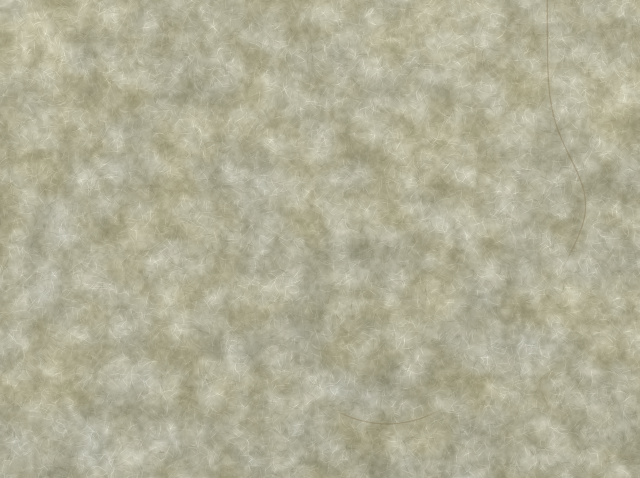
Reproduce this texture procedurally as a WebGL 1 fragment shader.

```glsl
precision highp float;
uniform vec2 u_resolution;

#define WOOL_COLOR vec3(0.690, 0.681, 0.586)
#define WARM_TINT vec3(0.010, 0.003, -0.026)
#define HAIR_COLOR vec3(0.50, 0.43, 0.30)
#define TUFT_SCALE 15.0
#define TUFT_CONTRAST 0.150
#define CURL_CONTRAST 0.075
#define CLOUD_CONTRAST 0.055
#define FIBRE_SCALE 40.0
#define FIBRE_WIDTH 0.0015
#define FIBRE_CONTRAST 0.075
#define GRAIN_CONTRAST 0.140

vec3 hash3(vec2 p) {
  vec3 q = fract(p.xyx * vec3(0.1031, 0.1030, 0.0973));
  q += dot(q, q.yxz + 33.33);
  return fract((q.xxy + q.yzz) * q.zyx);
}

float noise(vec2 p) {
  vec2 i = floor(p), f = fract(p);
  f = f * f * (3.0 - 2.0 * f);
  float low = mix(hash3(i).x, hash3(i + vec2(1.0, 0.0)).x, f.x);
  float high = mix(hash3(i + vec2(0.0, 1.0)).x, hash3(i + 1.0).x, f.x);
  return mix(low, high, f.y);
}

float fbm(vec2 p) {
  float sum = 0.0, weight = 0.5;
  for (int i = 0; i < 4; i++) {
    sum += weight * noise(p);
    p = mat2(1.6, 1.2, -1.2, 1.6) * p + 7.3;
    weight *= 0.5;
  }
  return sum / 0.9375;
}

vec2 rotate(vec2 p, float angle) {
  float c = cos(angle), s = sin(angle);
  return vec2(c * p.x + s * p.y, c * p.y - s * p.x);
}

// Height of overlapping soft oval puffs, one per cell
float tufts(vec2 p) {
  vec2 cell = floor(p);
  float gap = 1.0;
  for (int y = -1; y <= 1; y++) {
    for (int x = -1; x <= 1; x++) {
      vec2 id = cell + vec2(float(x), float(y));
      vec3 rnd = hash3(id + 51.0);
      vec2 d = rotate(p - id - 0.15 - 0.7 * rnd.xy, rnd.z * 6.283);
      d *= vec2(0.83, 1.2);
      gap *= 1.0 - mix(0.5, 0.95, rnd.z) * exp(-4.5 * dot(d, d));
    }
  }
  return 1.0 - gap;
}

// Layers of short bent strands in all directions, light and dark
float fibres(vec2 p, float pixel) {
  float sum = 0.0;
  float halfWidth = 0.5 * FIBRE_WIDTH * FIBRE_SCALE;
  float edge = 0.6 * pixel * FIBRE_SCALE;
  for (int layer = 0; layer < 9; layer++) {
    vec2 q = p * FIBRE_SCALE + float(layer) * vec2(17.37, 41.61);
    vec2 cell = floor(q);
    for (int y = -1; y <= 1; y++) {
      for (int x = -1; x <= 1; x++) {
        vec2 id = cell + vec2(float(x), float(y));
        vec3 rnd = hash3(id + 9.0);
        vec2 d = rotate(q - id - rnd.xy, rnd.z * 6.283);
        float bend = (rnd.x - 0.5) * 1.4;
        float line = abs(d.y + bend * d.x * d.x);
        float body = 1.0 - smoothstep(halfWidth - edge, halfWidth + edge, line);
        float taper = 1.0 - smoothstep(0.15, 0.6, abs(d.x));
        sum += body * taper * mix(-0.6, 0.9, rnd.y);
      }
    }
  }
  return sum;
}

float thread(float dist, float pixel) {
  return 1.0 - smoothstep(0.0, 0.0006 + pixel, abs(dist));
}

// Two long stray hairs: a hanging one and a shallow arc
float strayHairs(vec2 p, float pixel) {
  float rise = (p.y - 0.57) / 0.14;
  float bulge = 0.08 * exp(-rise * rise);
  float slope = 2.0 * rise * bulge / 0.14;
  float hanging = thread((p.x - 1.145 - bulge) / sqrt(1.0 + slope * slope), pixel);
  hanging *= smoothstep(0.40, 0.52, p.y);
  float dx = p.x - 0.81;
  float arc = thread((p.y - 0.113 - 2.4 * dx * dx) / sqrt(1.0 + 23.0 * dx * dx), pixel);
  arc *= 1.0 - smoothstep(0.07, 0.13, abs(dx));
  return max(hanging, arc);
}

void main() {
  vec2 p = gl_FragCoord.xy / u_resolution.y;
  float pixel = 1.0 / u_resolution.y;

  // Uneven pile
  vec2 warp = vec2(fbm(p * 12.0 + 3.0), fbm(p * 12.0 + 40.0)) - 0.5;
  vec2 pile = p + 0.045 * warp;
  float puff = tufts(pile * TUFT_SCALE);
  float curl = tufts(rotate(pile, 0.6) * TUFT_SCALE * 1.8 + 20.0);
  float tone = TUFT_CONTRAST * (puff - 0.42) + CURL_CONTRAST * (curl - 0.42);
  tone += CLOUD_CONTRAST * (fbm(p * 5.0 + 70.0) - 0.5) + 0.025 * (p.y - 0.5);

  // Fuzz, strongest on the crowns
  tone += FIBRE_CONTRAST * (0.7 + 0.6 * puff) * (fibres(p + 0.01 * warp, pixel) - 0.1);
  tone += GRAIN_CONTRAST * (fbm(p * 95.0) - 0.5);

  // Warm hollows and yellowed patches
  float warmth = 2.2 * (fbm(p * 11.0 + 110.0) - 0.5) + 0.8 * (0.42 - puff);
  warmth += 0.5 * (p.y - 0.5);
  vec3 color = WOOL_COLOR + tone * vec3(1.0, 1.0, 1.06) + WARM_TINT * warmth;

  color = mix(color, HAIR_COLOR, 0.35 * strayHairs(p, pixel));
  gl_FragColor = vec4(clamp(color, 0.0, 1.0), 1.0);
}
```
